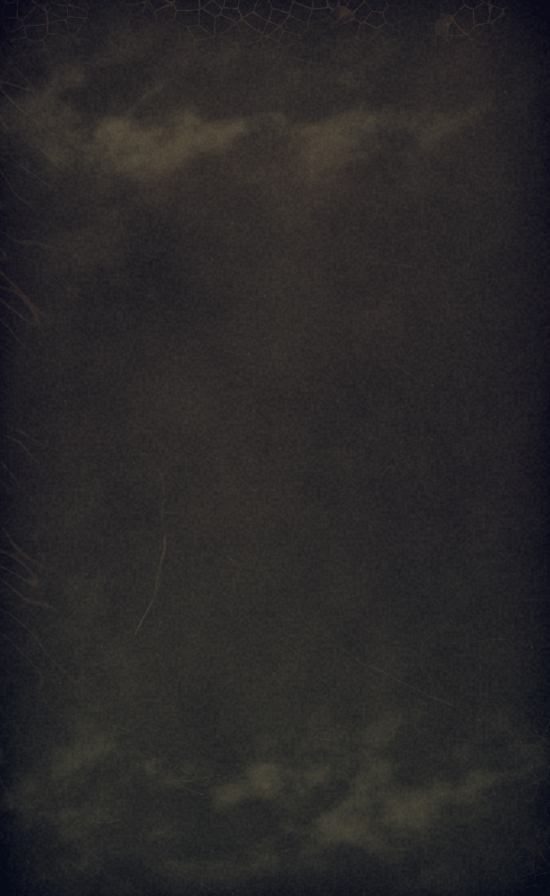
Give the GLSL for this texture, as a Shadertoy shader.

```glsl
const vec3 NAVY = vec3(0.13, 0.12, 0.14);
const vec3 OCHRE = vec3(0.32, 0.29, 0.23);
const vec3 RUST = vec3(0.08, 0.035, 0.015);

vec2 hash2(vec2 p) {
    vec3 q = fract(p.xyx * vec3(0.1031, 0.1030, 0.0973));
    q += dot(q, q.yzx + 33.33);
    return fract((q.xx + q.yz) * q.zy);
}

float corner(vec2 cell, vec2 offset, vec2 f) {
    float angle = 6.2832 * hash2(cell + offset).x;
    return dot(vec2(cos(angle), sin(angle)), f - offset);
}

// Gradient noise, roughly -0.7 to 0.7
float noise(vec2 p) {
    p += 100.0;
    vec2 i = floor(p), f = fract(p);
    vec2 u = f * f * f * (f * (f * 6.0 - 15.0) + 10.0);
    return mix(mix(corner(i, vec2(0, 0), f), corner(i, vec2(1, 0), f), u.x),
               mix(corner(i, vec2(0, 1), f), corner(i, vec2(1, 1), f), u.x), u.y);
}

float fbm(vec2 p) {
    float sum = 0.0, amp = 0.8;
    for (int i = 0; i < 5; i++) {
        sum += amp * noise(p);
        p = mat2(1.6, 1.2, -1.2, 1.6) * p + 7.3;
        amp *= 0.52;
    }
    return sum;
}

float bump(vec2 d, vec2 size) {
    d /= size;
    return exp(-dot(d, d));
}

// Thin lines between the cells of a jittered grid
float cracks(vec2 p, float width) {
    vec2 i = floor(p), f = fract(p);
    float nearest = 9.0, second = 9.0;
    for (int y = -1; y <= 1; y++)
    for (int x = -1; x <= 1; x++) {
        vec2 o = vec2(x, y);
        float d = length(o + hash2(i + o + 50.0) - f);
        second = min(second, max(nearest, d));
        nearest = min(nearest, d);
    }
    return 1.0 - smoothstep(0.0, width, second - nearest);
}

// Curved line from a to b, bowed sideways by bend
float scratch(vec2 p, vec2 a, vec2 b, float bend, float width) {
    vec2 d = b - a;
    float h = clamp(dot(p - a, d) / dot(d, d), 0.0, 1.0);
    vec2 side = normalize(vec2(-d.y, d.x));
    float dist = length(p - a - d * h - side * bend * 4.0 * h * (1.0 - h));
    return 1.0 - smoothstep(0.0, width, dist);
}

void mainImage(out vec4 fragColor, in vec2 fragCoord) {
    vec2 q = fragCoord / iResolution.xy;
    vec2 p = fragCoord / iResolution.x;
    float height = iResolution.y / iResolution.x;
    float px = 1.0 / iResolution.x;
    float clouds = fbm(p * 3.2);
    float mottle = fbm(p * 15.0 + 20.0);
    vec2 warped = p + 0.012 * vec2(noise(p * 14.0), noise(p * 14.0 + 40.0));

    // Cloudy leather with a dark blot
    float tone = 0.27 + 0.24 * clouds + 0.09 * mottle;
    tone -= 0.20 * bump(q - vec2(0.28, 0.70), vec2(0.07, 0.06));
    tone -= 0.09 * bump(q - vec2(0.75, 0.48), vec2(0.35, 0.15));

    // Worn ochre bands and patches
    float topBand = bump(vec2(q.x - 0.45, q.y - 0.87), vec2(0.55, 0.07));
    float lowBand = bump(vec2(q.x - 0.50, q.y - 0.11), vec2(0.65, 0.09));
    float patches = bump(q - vec2(0.20, 0.82), vec2(0.11, 0.11))
                  + 0.6 * bump(q - vec2(0.14, 0.33), vec2(0.08, 0.08));
    vec2 slanted = vec2(p.x + 0.3 * p.y, p.y - 0.3 * p.x);
    float wear = fbm(slanted * vec2(3.5, 8.0) + 3.0) + 0.35 * mottle;
    tone += 0.62 * (topBand + lowBand) * smoothstep(-0.15, 0.55, wear);
    tone += 0.38 * patches * smoothstep(-0.45, 0.4, wear);

    // Burnt border, ragged on the inside
    vec2 inset = min(p, vec2(1.0, height) - p);
    float border = exp(-inset.x / 0.075) + 0.8 * exp(-inset.y / 0.075);
    tone -= 0.55 * border * (1.0 + 0.7 * clouds);

    // Crackle on the rim and wrinkles along the left side
    float rim = smoothstep(0.92, 0.99, q.y)
              + 0.6 * smoothstep(0.91, 0.98, q.x) * smoothstep(0.35, 0.0, abs(q.y - 0.12));
    float crackle = cracks(warped * 34.0, 0.10 + 20.0 * px) * rim;
    crackle *= smoothstep(-0.3, 0.4, noise(p * 9.0) + 0.1);
    float fold = abs(noise(vec2(warped.x * 7.0, warped.y * 19.0 + warped.x * 14.0)));
    float wrinkle = (1.0 - smoothstep(0.0, 0.07, fold)) * smoothstep(0.20, 0.03, q.x);
    wrinkle *= smoothstep(-0.15, 0.4, noise(p * 6.0 + 9.0) + 0.25 * q.y);
    tone += 0.28 * crackle + 0.20 * wrinkle;

    // Two long scratches and many short faint ones
    float marks = scratch(warped, vec2(0.29, 0.77), vec2(0.25, 0.475), 0.025, 2.0 * px);
    marks += 0.7 * scratch(warped, vec2(0.61, 0.45), vec2(0.83, 0.34), 0.0, 1.4 * px);
    for (int i = 0; i < 26; i++) {
        vec2 seed = hash2(vec2(i, 17)), turn = hash2(vec2(i, 71));
        seed.y = mix(seed.y, seed.y * 0.28, step(0.5, turn.y));
        float angle = (turn.x - 0.4) * 1.5;
        vec2 reach = (0.03 + 0.09 * turn.y) * vec2(cos(angle), sin(angle));
        vec2 start = seed * vec2(1.0, height);
        marks += 0.5 * scratch(warped, start, start + reach, 0.012 * (seed.x - 0.5), 1.3 * px);
    }
    tone += 0.34 * marks * smoothstep(-0.5, 0.3, noise(p * 28.0));

    // Fine grain and pale specks
    tone += 0.22 * noise(p * 170.0) + 0.10 * noise(p * 75.0);
    tone += 0.20 * smoothstep(0.42, 0.6, noise(p * 105.0 + 60.0));

    // Rusty and greenish tints
    vec3 color = mix(NAVY, OCHRE, clamp(tone, -0.48, 1.35));
    float rust = 0.22 * smoothstep(0.0, 0.5, fbm(p * 2.6 + 11.0)) * smoothstep(0.3, 0.8, q.y);
    color += RUST * (rust + 0.5 * crackle + 0.35 * wrinkle);
    color += vec3(-0.012, 0.004, -0.002) * smoothstep(0.6, 0.1, q.y);
    fragColor = vec4(color, 1.0);
}
```
